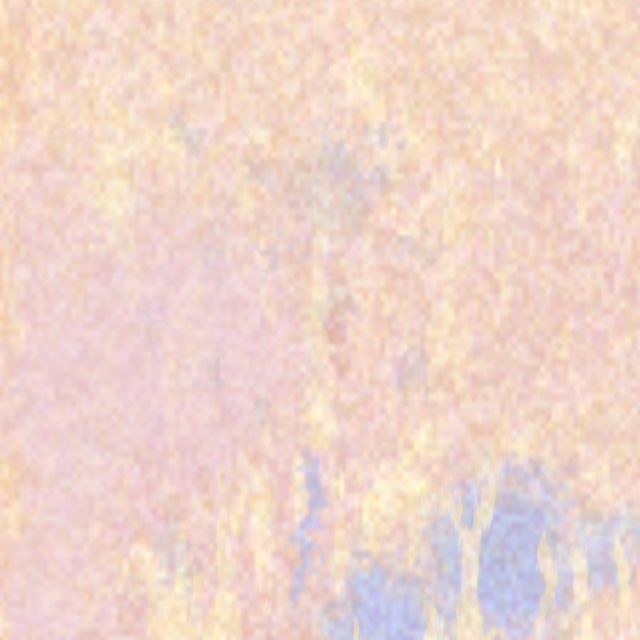
This texture is drawn by a WebGL 2 fragment shader. Its source:

```glsl
#version 300 es
precision highp float;

#define GRAIN_SCALE 112.0
#define GRAIN_LIGHT 0.105
#define GRAIN_CHROMA 0.085
#define EDGE_WARP 0.055
#define EDGE_FRAY 0.030
#define STREAK_SCALE vec2(34.0, 9.0)
#define DAB_COUNT 26
#define SMUDGE_COUNT 13

uniform vec2 u_resolution;
out vec4 fragColor;

const vec3 PEACH = vec3(0.955, 0.845, 0.775);
const vec3 ROSE = vec3(0.940, 0.815, 0.785);
const vec3 MAUVE = vec3(0.932, 0.815, 0.835);
const vec3 CREAM = vec3(0.985, 0.920, 0.790);
const vec3 APRICOT = vec3(0.970, 0.830, 0.690);
const vec3 RUST = vec3(0.900, 0.735, 0.680);
const vec3 SLATE = vec3(0.830, 0.780, 0.795);
const vec3 BLUE = vec3(0.755, 0.765, 0.890);

float hash(vec2 p) {
    vec3 q = fract(p.xyx * 0.1031);
    q += dot(q, q.yzx + 33.33);
    return fract((q.x + q.y) * q.z);
}

// Signed value noise in -1..1
float noise(vec2 p) {
    vec2 i = floor(p), f = fract(p);
    f = f * f * (3.0 - 2.0 * f);
    float low = mix(hash(i), hash(i + vec2(1, 0)), f.x);
    float high = mix(hash(i + vec2(0, 1)), hash(i + vec2(1, 1)), f.x);
    return 2.0 * mix(low, high, f.y) - 1.0;
}

float fbm(vec2 p) {
    float sum = 0.0, amplitude = 0.5;
    for (int i = 0; i < 4; i++) {
        sum += amplitude * noise(p);
        p = p * 2.03 + 17.3;
        amplitude *= 0.5;
    }
    return sum;
}

// Soft elliptical stain
float stain(vec2 p, vec2 center, vec2 radius) {
    return 1.0 - smoothstep(0.35, 1.35, length((p - center) / radius));
}

void main() {
    vec2 uv = gl_FragCoord.xy / u_resolution;

    // Frayed coordinates give the stains ragged edges
    vec2 p = uv + EDGE_WARP * vec2(fbm(uv * 8.0 + 3.0), fbm(uv * 8.0 + 41.0));
    p += EDGE_FRAY * vec2(noise(uv * 75.0 + 9.0), noise(uv * 75.0 + 63.0)) * vec2(0.5, 1.0);
    float streak = fbm(uv * STREAK_SCALE + 5.0);
    float cloud = fbm(uv * 6.0 + 29.0);

    // Broad ground: peach above, rose in the middle, mauve at lower left
    vec3 color = mix(ROSE, PEACH, smoothstep(0.35, 0.95, p.y + 0.5 * cloud));
    color = mix(color, PEACH, 0.6 * smoothstep(0.45, 0.9, p.x) * smoothstep(0.6, 0.2, p.y));
    float mauve = max(stain(p, vec2(0.27, 0.47), vec2(0.24, 0.22)),
                      stain(p, vec2(0.09, 0.25), vec2(0.09, 0.50)));
    color = mix(color, MAUVE, 0.85 * mauve);
    float leftEdge = smoothstep(0.075, 0.0, p.x + 0.06 * cloud);
    color = mix(color, APRICOT, 0.7 * leftEdge);

    // Upright cream streaks, strongest along the lower band
    float lowerBand = smoothstep(0.34, 0.16, p.y) * smoothstep(0.20, 0.32, p.x);
    float cream = smoothstep(0.02, 0.42, streak + 0.16 * lowerBand);
    color = mix(color, CREAM, cream * mix(0.5, 0.85, lowerBand) * (1.0 - 0.65 * mauve));

    // Scattered cream dabs
    for (int i = 0; i < DAB_COUNT; i++) {
        float id = float(i);
        vec2 center = vec2(hash(vec2(id, 2.7)), hash(vec2(id, 8.1)));
        vec2 radius = vec2(0.016, 0.030 + 0.045 * hash(vec2(id, 5.3)));
        color = mix(color, CREAM, 0.5 * stain(p, center, radius) * (1.0 - 0.6 * mauve));
    }

    // Scattered slate smudges
    for (int i = 0; i < SMUDGE_COUNT; i++) {
        float id = float(i) + 60.0;
        vec2 center = mix(vec2(0.2, 0.30), vec2(0.95, 0.82),
                          vec2(hash(vec2(id, 4.4)), hash(vec2(id, 9.6))));
        vec2 radius = 0.018 + 0.022 * vec2(hash(vec2(id, 1.9)), hash(vec2(id, 6.2)));
        color = mix(color, SLATE, 0.5 * stain(p, center, radius));
    }
    color = mix(color, SLATE, 0.4 * stain(p, vec2(0.51, 0.70), vec2(0.08, 0.09)));

    // Central pale trunk with a rust flank, and a slanted pale stroke
    float trunk = max(stain(p, vec2(0.505, 0.36), vec2(0.032, 0.08)),
                      0.7 * stain(p, vec2(0.505, 0.49), vec2(0.024, 0.08)));
    color = mix(color, CREAM, 0.9 * trunk);
    color = mix(color, RUST, 0.6 * stain(p, vec2(0.547, 0.49), vec2(0.016, 0.08)));
    vec2 slanted = vec2(p.x - 0.75 * (p.y - 0.25), p.y);
    color = mix(color, CREAM, 0.8 * stain(slanted, vec2(0.645, 0.24), vec2(0.035, 0.09)));

    // Blue pool broken by the streaks, plus a narrow blue stroke
    float pool = max(stain(p, vec2(0.79, 0.12), vec2(0.13, 0.13)),
                     stain(p, vec2(0.61, 0.03), vec2(0.09, 0.12)));
    pool = max(pool, 0.65 * stain(p, vec2(0.94, 0.15), vec2(0.07, 0.07)));
    pool *= 1.0 - 0.75 * smoothstep(0.08, 0.36, streak);
    float stroke = stain(p, vec2(0.48, 0.15), vec2(0.018, 0.13));
    color = mix(color, BLUE, max(pool, 0.75 * stroke));
    color = mix(color, SLATE, 0.55 * stain(p, vec2(0.285, 0.16), vec2(0.025, 0.07)));

    // Paper grain: lightness, then warm-cool and red-green flecks
    vec2 g = uv * GRAIN_SCALE * vec2(1.0, 0.8);
    float light = 0.6 * noise(g) + 0.4 * noise(g * 0.47 + 13.0);
    float warm = 0.6 * noise(g * 0.8 + 71.0) + 0.4 * noise(g * 0.37 + 37.0);
    float red = noise(g * 0.7 + 151.0);
    float calm = 1.0 - 0.35 * mauve;
    color += calm * GRAIN_LIGHT * light * vec3(0.45, 0.75, 0.75);
    color += calm * GRAIN_CHROMA * (warm * vec3(0.12, 0.12, -0.75) + red * vec3(0.15, -0.2, -0.08));

    fragColor = vec4(clamp(color, 0.0, 1.0), 1.0);
}
```
